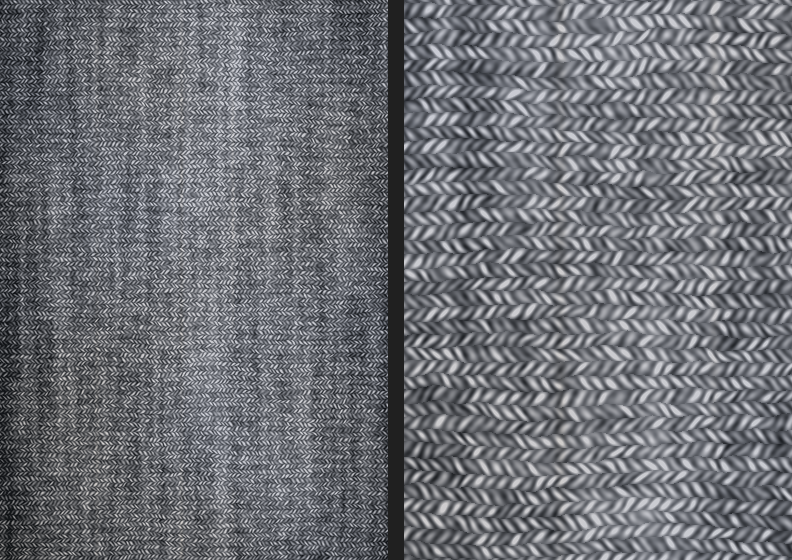
Left, the full canvas; right, a detail of the centre.
Reproduce this texture procedurally as a Shadertoy shader.

```glsl
// Worn grey-blue denim: rows of short slanted yarn grains whose lean flips
// from row to row, crossed by faded warp streaks and weft slubs, under a
// broad pale fade. Built from a repeated grain cell and gradient noise.

const float PI = 3.14159265;
const vec2 WEAVE_COUNT = vec2(135.0, 122.0); // grains per canvas height

const vec3 INK  = vec3(0.07, 0.08, 0.095);
const vec3 MID  = vec3(0.42, 0.43, 0.455);
const vec3 PALE = vec3(0.80, 0.80, 0.815);

float hash(vec2 p) {
    vec3 q = fract(p.xyx * vec3(0.1031, 0.1030, 0.0973));
    q += dot(q, q.yzx + 33.33);
    return fract((q.x + q.y) * q.z);
}

// Dot product of a random unit gradient with the offset from its corner
float cornerSlope(vec2 corner, vec2 offset) {
    float angle = 2.0 * PI * hash(corner);
    return dot(vec2(cos(angle), sin(angle)), offset);
}

float gradientNoise(vec2 p) {
    vec2 i = floor(p), f = fract(p);
    vec2 w = f * f * f * (f * (f * 6.0 - 15.0) + 10.0);
    vec2 e = vec2(1.0, 0.0);
    float low  = mix(cornerSlope(i, f), cornerSlope(i + e, f - e), w.x);
    float high = mix(cornerSlope(i + e.yx, f - e.yx),
                     cornerSlope(i + e.xx, f - e.xx), w.x);
    return mix(low, high, w.y);
}

// One layer of slanted grains, roughly centred on zero
float weave(vec2 p, float lean) {
    float row = floor(p.y);
    float y = p.y - row - 0.5;
    float side = mod(row, 2.0) * 2.0 - 1.0;
    float u = p.x + side * (lean * y + 0.25);
    float column = floor(u + 0.5);
    float across = 0.5 + 0.5 * cos(2.0 * PI * u);
    float along = mix(0.3, 1.0, cos(PI * y));
    float yarn = hash(vec2(column, row) + 17.0) - 0.5;
    return across * along * (1.0 + 0.95 * yarn) - 0.373;
}

// Long vertical fading plus short horizontal thickenings
float threadFade(vec2 p) {
    float broad = gradientNoise(vec2(p.x * 24.0, p.y * 1.7) + 5.0);
    float fine  = gradientNoise(vec2(p.x * 88.0, p.y * 4.0) + 41.0);
    float slub  = gradientNoise(vec2(p.x * 15.0, p.y * 105.0) + 73.0);
    return 0.10 * broad + 0.13 * fine + 0.12 * slub;
}

// A single pale warp thread that comes and goes along its length
float paleThread(vec2 p, float centre, float halfWidth, float seed) {
    float d = (p.x - centre) / halfWidth;
    float wear = 0.55 + gradientNoise(vec2(seed, p.y * 9.0));
    return exp(-d * d) * wear;
}

// Light pooled near the middle, dimmest at the lower left
float fadeShade(vec2 s) {
    vec2 d = (s - vec2(0.56, 0.55)) * vec2(1.55, 0.95);
    float pool = exp(-1.4 * dot(d, d));
    float patches = gradientNoise(s * vec2(4.0, 3.0) + 9.0);
    float edge = 1.0 - smoothstep(0.0, 0.07, s.x);
    return 0.19 + 0.32 * pool + 0.06 * patches - 0.05 * edge;
}

vec3 denimColour(float light) {
    vec3 dark = mix(INK, MID, clamp((light - 0.08) / 0.35, 0.0, 1.0));
    return mix(dark, PALE, clamp((light - 0.43) / 0.38, 0.0, 1.0));
}

void mainImage(out vec4 fragColor, in vec2 fragCoord) {
    vec2 p = fragCoord / iResolution.y;
    vec2 s = fragCoord / iResolution.xy;

    // Slightly uneven cloth
    vec2 drift = vec2(gradientNoise(p * 9.0), gradientNoise(p * 9.0 + 31.0));
    vec2 jitter = vec2(gradientNoise(p * 70.0 + 3.0), gradientNoise(p * 70.0 + 57.0));
    vec2 cell = p * WEAVE_COUNT + 0.8 * drift + 0.35 * jitter;

    // Let the weave melt away when grains shrink below a pixel
    float grainsPerPixel = WEAVE_COUNT.x / iResolution.y;
    float detail = 1.0 - smoothstep(0.4, 0.9, grainsPerPixel);

    float shade = fadeShade(s);
    float fuzz = gradientNoise(p * 190.0 + 11.0);
    float grain = 0.42 * weave(cell, 0.85) + 0.16 * fuzz;
    float thread = paleThread(s, 0.468, 0.005, 2.3)
                 + 0.6 * paleThread(s, 0.60, 0.004, 7.6)
                 + 0.6 * paleThread(s, 0.25, 0.005, 12.4);

    float light = shade + threadFade(p) + 0.07 * thread
                + grain * detail * (0.62 + 0.9 * shade);

    // Cool indigo cast, warmer along pale threads and at the lower left
    float warmth = 0.5 * thread + 0.5 * gradientNoise(p * 4.0 + 21.0)
                 + 0.9 * exp(-7.0 * dot(s, s)) - 0.1;
    vec3 tint = 1.0 + vec3(0.045, 0.01, -0.06) * warmth;

    fragColor = vec4(clamp(denimColour(light) * tint, 0.0, 1.0), 1.0);
}
```
